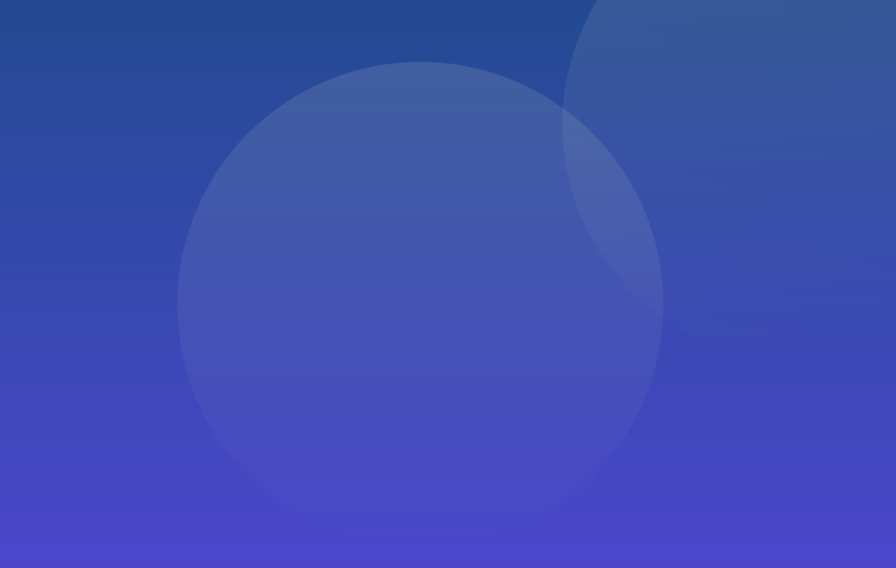
This background is drawn by a Shadertoy shader. Its source:

```glsl
// Coverage of a disc, with an edge one pixel wide
float disc(vec2 p, vec2 center, float radius) {
    float pixel = 1.0 / iResolution.y;
    return 1.0 - smoothstep(-pixel, pixel, length(p - center) - radius);
}

// Pale disc that fades out along the given direction
vec3 addVeil(vec3 color, vec2 p, vec2 center, float radius, vec2 fadeUp, float strength) {
    float height = dot(p - center, normalize(fadeUp)) / radius;
    float fade = clamp(0.5 + 0.5 * height, 0.0, 1.0);
    float alpha = strength * fade * disc(p, center, radius);
    return mix(color, vec3(0.84, 0.86, 0.80), alpha);
}

void mainImage(out vec4 fragColor, in vec2 fragCoord) {
    vec2 p = fragCoord / iResolution.y;

    // Vertical gradient from violet to deep blue
    vec3 violet = vec3(0.292, 0.278, 0.80);
    vec3 deepBlue = vec3(0.137, 0.290, 0.570);
    vec3 color = mix(violet, deepBlue, p.y);

    // Translucent discs: upper right, then center left
    color = addVeil(color, p, vec2(1.408, 0.781), 0.418, vec2(-0.1, 1.0), 0.135);
    color = addVeil(color, p, vec2(0.740, 0.463), 0.428, vec2(0.0, 1.0), 0.145);

    // Faint purple rim along the bottom
    float rim = 1.0 - smoothstep(0.006, 0.010, p.y);
    color = mix(color, vec3(0.30, 0.27, 0.77), 0.6 * rim);

    fragColor = vec4(color, 1.0);
}
```
